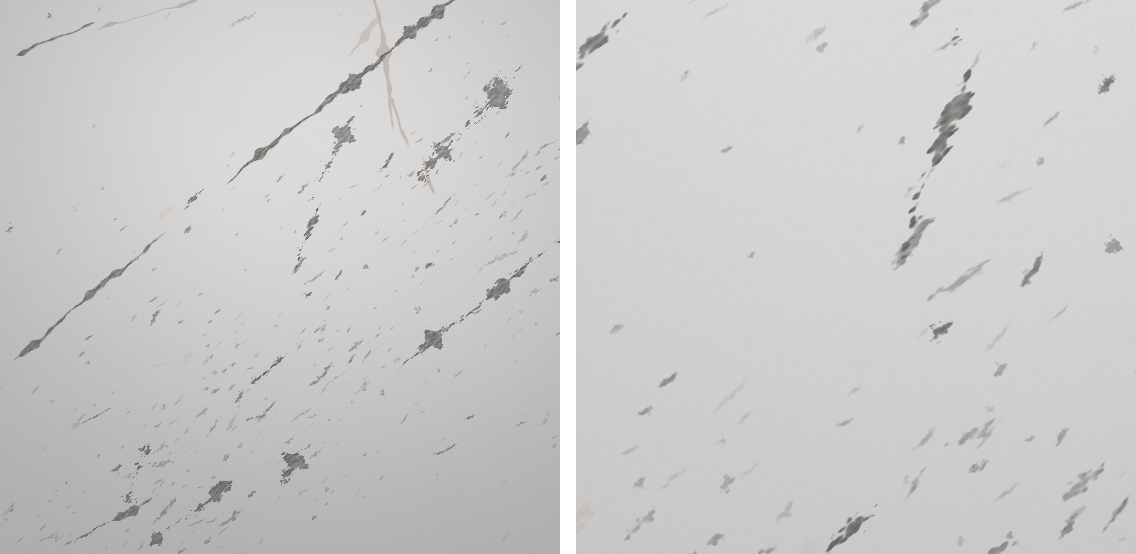
Left: the whole. Right: its middle third, enlarged.
A Shadertoy shader for this texture:

```glsl
const float SOFT = 0.0014;
const float GRAIN_ANGLE = 0.70;
const vec3 STONE_TINT = vec3(1.0, 0.991, 0.983);
const vec3 INK = vec3(0.36, 0.355, 0.345);
const vec3 RUST = vec3(0.66, 0.61, 0.575);

vec2 hash2(vec2 p) {
    vec3 h = fract(p.xyx * vec3(0.1031, 0.1030, 0.0973));
    h += dot(h, h.yzx + 33.33);
    return fract((h.xx + h.yz) * h.zy);
}

vec2 spin(vec2 p, float angle) {
    float c = cos(angle), s = sin(angle);
    return vec2(c * p.x + s * p.y, c * p.y - s * p.x);
}

// Layered sines, about -1 to 1
float waves(float x) {
    return 0.5 * sin(x) + 0.3 * sin(2.3 * x + 1.7) + 0.2 * sin(5.1 * x + 4.1);
}

// Cellular noise: distance to the nearest jittered point
float cells(vec2 p) {
    vec2 id = floor(p), f = fract(p);
    float nearest = 2.0;
    for (int y = -1; y <= 1; y++)
    for (int x = -1; x <= 1; x++) {
        vec2 o = vec2(x, y);
        nearest = min(nearest, length(o + hash2(id + o + 50.0) - f));
    }
    return nearest;
}

// Two layers of cells drawn out along the grain
float streaks(vec2 p) {
    vec2 q = spin(p, GRAIN_ANGLE);
    q.y += 0.002 * waves(q.x * 60.0);
    return mix(cells(q * vec2(45.0, 170.0)), cells(q * vec2(130.0, 330.0) + 7.0), 0.45);
}

// Tapered line with knots; rough breaks it into flakes
float vein(vec2 p, vec2 a, vec2 b, float width, float rough, float streak) {
    float len = distance(a, b);
    vec2 axis = (b - a) / len;
    vec2 q = vec2(dot(p - a, axis), dot(p - a, vec2(-axis.y, axis.x)));
    float seed = 40.0 * a.x + 17.0 * a.y;
    q.y += 0.004 * waves(q.x * 26.0 + seed);
    float t = q.x / len;
    float taper = smoothstep(0.0, 0.2, t) * smoothstep(1.0, 0.8, t);
    float knots = 0.5 + 0.5 * waves(q.x * 38.0 + seed * 2.0);
    float body = taper * (0.24 + 1.1 * knots * knots * knots) - rough * streak;
    return smoothstep(-SOFT, SOFT, width * body - abs(q.y)) * smoothstep(0.0, 0.4, taper);
}

// Flecks crowd into clumps within a diagonal band
float bandDensity(vec2 p) {
    float off = 0.7 * (p.y - p.x + 0.15);
    float clump = smoothstep(0.65, 0.2, cells(p * 6.0));
    return 0.04 + 0.85 * exp(-19.0 * off * off) * (0.12 + 0.88 * clump) * smoothstep(1.1, 0.35, p.y);
}

// Scattered lens-shaped flecks on a jittered, tilted grid
float flecks(vec2 p, float size, float girth, float seed, float streak) {
    vec2 q = spin(p, GRAIN_ANGLE) / size;
    vec2 id = floor(q);
    float ink = 0.0;
    for (int y = -1; y <= 1; y++)
    for (int x = -1; x <= 1; x++) {
        vec2 cell = id + vec2(x, y);
        vec2 spot = hash2(cell + seed), kind = hash2(cell + seed + 71.0);
        vec2 look = hash2(cell + seed + 137.0);
        vec2 home = spin((cell + spot) * size, -GRAIN_ANGLE);
        vec2 d = spin((q - cell - spot) * size, (look.x - 0.5) * 0.7);
        float len = size * mix(0.12, 0.52, kind.y * kind.y);
        float width = size * girth * mix(0.25, 1.0, look.y * look.y);
        float u = d.x / len;
        d.y += 0.5 * width * waves(u * 4.0 + 9.0 * spot.x);
        float edge = width * (1.4 - u * u - 1.9 * streak) - abs(d.y);
        float shown = step(kind.x, bandDensity(home)) * smoothstep(1.3, 0.8, abs(u));
        ink = max(ink, shown * mix(0.3, 1.0, spot.y) * smoothstep(-SOFT, SOFT, edge));
    }
    return ink;
}

// Bright upper middle falling off to the lower corners
vec3 stone(vec2 p) {
    float d = length((p - vec2(0.56, 0.75)) * vec2(0.9, 1.05));
    float cloud = waves(p.x * 9.0 + 2.0 * waves(p.y * 7.0)) * waves(p.y * 8.0 + p.x * 5.0);
    float tone = 0.868 - 0.185 * smoothstep(0.0, 1.0, d) + 0.005 * cloud;
    return STONE_TINT * (tone + 0.010 * (0.45 - cells(p * 150.0)));
}

float darkVeins(vec2 p, float s) {
    // Long diagonal crack
    float ink = vein(p, vec2(0.0, 0.328), vec2(0.32, 0.60), 0.010, 0.25, s);
    ink = max(ink, vein(p, vec2(0.39, 0.655), vec2(0.66, 0.876), 0.010, 0.22, s));
    ink = max(ink, vein(p, vec2(0.585, 0.81), vec2(0.87, 1.045), 0.019, 0.35, s));
    ink = max(ink, vein(p, vec2(0.02, 0.895), vec2(0.18, 0.965), 0.006, 0.15, s));
    ink = max(ink, 0.35 * vein(p, vec2(0.16, 0.94), vec2(0.38, 1.01), 0.004, 0.2, s));
    // Broken veins on the right
    ink = max(ink, vein(p, vec2(0.70, 0.32), vec2(1.04, 0.59), 0.020, 0.55, s));
    ink = max(ink, 0.85 * vein(p, vec2(0.73, 0.65), vec2(0.98, 0.92), 0.040, 0.8, s));
    ink = max(ink, vein(p, vec2(0.53, 0.50), vec2(0.575, 0.64), 0.018, 0.6, s));
    ink = max(ink, 0.8 * vein(p, vec2(0.55, 0.62), vec2(0.66, 0.83), 0.024, 0.75, s));
    // Flaky clusters near the bottom
    ink = max(ink, vein(p, vec2(0.10, 0.005), vec2(0.30, 0.115), 0.012, 0.5, s));
    ink = max(ink, vein(p, vec2(0.25, 0.0), vec2(0.44, 0.15), 0.022, 0.65, s));
    ink = max(ink, vein(p, vec2(0.23, 0.08), vec2(0.27, 0.22), 0.040, 0.75, s));
    ink = max(ink, vein(p, vec2(0.45, 0.30), vec2(0.525, 0.37), 0.026, 0.6, s));
    return max(ink, vein(p, vec2(0.50, 0.11), vec2(0.57, 0.22), 0.032, 0.75, s));
}

float rustVeins(vec2 p, float s) {
    float stain = vein(p, vec2(0.67, 1.06), vec2(0.715, 0.75), 0.012, 0.1, s);
    stain = max(stain, vein(p, vec2(0.70, 0.83), vec2(0.74, 0.73), 0.010, 0.1, s));
    stain = max(stain, vein(p, vec2(0.76, 0.72), vec2(0.785, 0.645), 0.010, 0.1, s));
    return max(stain, 0.7 * vein(p, vec2(0.62, 0.89), vec2(0.69, 0.97), 0.012, 0.2, s));
}

void mainImage(out vec4 fragColor, in vec2 fragCoord) {
    vec2 p = fragCoord / iResolution.y;
    float streak = streaks(p);
    float stain = max(0.5 * rustVeins(p, streak), 0.2 * flecks(p.yx + 0.37, 0.085, 0.12, 400.0, streak));
    vec3 color = mix(stone(p), RUST, stain);

    float ink = darkVeins(p, streak);
    ink = max(ink, 0.9 * flecks(p, 0.090, 0.075, 11.0, streak));
    ink = max(ink, 0.9 * flecks(p, 0.050, 0.13, 57.0, streak));
    ink = max(ink, 0.7 * flecks(p, 0.028, 0.13, 230.0, streak));
    color = mix(color, INK, ink * (1.0 - 0.75 * streak));
    fragColor = vec4(color, 1.0);
}
```
